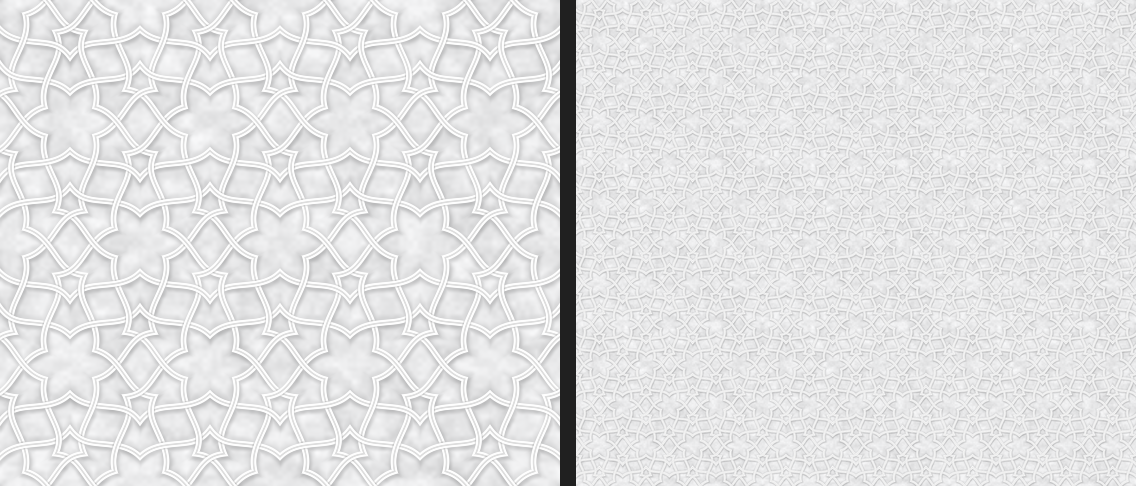
Left, the tile; right, the same tile 3 across and 3 down.
A Shadertoy shader for this pattern:

```glsl
// Pale interlaced strapwork: six-pointed stars on a hexagonal lattice, woven over mottled stone.
// One tanh curve, folded by the lattice's rotations and mirrors, traces every strand;
// distances to it give the double white lines, the weave and the soft shadows.

#define COLUMNS 4.0                     // repeats across
#define ROWS 2.0                        // repeats down, each with two staggered star rows
#define HALF_WIDTH 0.0205               // strand half width, in star spacings
#define GROOVE 0.0058                   // half width of the groove along a strand
#define SHADOW_OFFSET vec2(-0.006, 0.016)
#define SHADOW_REACH 0.055
#define DROP_DEPTH 0.09
#define AMBIENT_DEPTH 0.06
#define MOTTLE 0.15
#define MOTTLE_CELLS vec2(30.0, 28.0)
#define STONE vec3(0.916, 0.917, 0.921)
#define WHITE vec3(0.995)

const float SQRT3 = 1.7320508;
const float SECTOR = 1.0471976;
const float STEEPEST = 1.4;                    // strand slope where it bends over
const vec2 BEND = vec2(0.395, -0.083);
const vec2 STAR_CROSSING = vec2(0.3323, 0.0);
const vec2 CORNER_CROSSING = vec2(0.5, 0.197);

float hash(vec2 p) {
    vec3 v = fract(vec3(p.xyx) * 0.1031);
    v += dot(v, v.yzx + 33.33);
    return fract((v.x + v.y) * v.z);
}

// Value noise that wraps after a whole number of cells
float wrapNoise(vec2 p, vec2 period) {
    vec2 i = floor(p), f = fract(p);
    f = f * f * (3.0 - 2.0 * f);
    vec2 lo = mod(i, period), hi = mod(i + 1.0, period);
    return mix(mix(hash(lo), hash(vec2(hi.x, lo.y)), f.x),
               mix(hash(vec2(lo.x, hi.y)), hash(hi), f.x), f.y);
}

float stoneNoise(vec2 uv) {
    float sum = 0.0, weight = 0.5;
    vec2 cells = MOTTLE_CELLS;
    for (int i = 0; i < 3; i++) {
        sum += weight * wrapNoise(uv * cells, cells);
        cells *= 2.0;
        weight *= 0.75;
    }
    return sum / 1.156;
}

// Distance to the strand from a star's notch to a small corner, tighter past the bend
float strandCurve(vec2 q) {
    float span = q.x < BEND.x ? 0.15 : 0.11;
    float t = tanh((q.x - BEND.x) / span);
    float slope = STEEPEST * (1.0 - t * t);
    return abs(q.y - BEND.y + STEEPEST * span * t) / sqrt(1.0 + slope * slope);
}

// The same strand joined with its half turn about the midpoint between two stars
float strandPair(vec2 q) {
    return min(strandCurve(q), strandCurve(vec2(1.0 - q.x, -q.y)));
}

// Rotate into the sector of the nearest star, its neighbour on the +x axis
vec2 toSector(vec2 p) {
    vec2 r = vec2(1.0, SQRT3);
    vec2 a = mod(p + 0.5 * r, r) - 0.5 * r;
    vec2 b = mod(p, r) - 0.5 * r;
    vec2 g = dot(a, a) < dot(b, b) ? a : b;
    float turn = floor(atan(g.y, g.x) / SECTOR + 0.5) * SECTOR;
    float c = cos(turn), s = sin(turn);
    return vec2(c * g.x + s * g.y, c * g.y - s * g.x);
}

// Distances to the strands on top (x) and below (y)
vec2 weave(vec2 p) {
    vec2 q = toSector(p);
    vec2 d = vec2(strandPair(q), strandPair(vec2(q.x, -q.y)));
    float toStar = distance(q, STAR_CROSSING);
    float toCorner = distance(vec2(q.x, abs(q.y)), CORNER_CROSSING);
    return toStar < toCorner ? d : d.yx;
}

float edgeDistance(vec2 p) {
    vec2 d = weave(p);
    return min(d.x, d.y) - HALF_WIDTH;
}

// White band with a grey groove
vec3 strandColor(float d, float px) {
    float groove = 1.0 - smoothstep(GROOVE - 0.5 * px, GROOVE + 0.5 * px, d);
    return WHITE - 0.13 * groove;
}

float coverage(float d, float px) {
    return 1.0 - smoothstep(HALF_WIDTH - 0.6 * px, HALF_WIDTH + 0.6 * px, d);
}

void mainImage(out vec4 fragColor, in vec2 fragCoord) {
    vec2 uv = fragCoord / iResolution.xy;
    vec2 p = uv * vec2(COLUMNS, ROWS * SQRT3);
    float px = COLUMNS / iResolution.x;
    vec2 d = weave(p);

    // Stone ground with contact shade and a drop shadow
    vec3 color = STONE + MOTTLE * (stoneNoise(uv) - 0.5);
    float edge = min(d.x, d.y) - HALF_WIDTH;
    color -= AMBIENT_DEPTH * (1.0 - smoothstep(0.0, SHADOW_REACH, edge));
    float drop = edgeDistance(p + SHADOW_OFFSET);
    color -= DROP_DEPTH * (1.0 - smoothstep(-0.012, 0.028, drop));

    // Lower strand, darkened beside the crossing, then the upper strand
    float crossingShade = 1.0 - smoothstep(HALF_WIDTH, 1.7 * HALF_WIDTH, d.x);
    vec3 lower = strandColor(d.y, px) - 0.13 * crossingShade;
    color = mix(color, lower, coverage(d.y, px));
    color = mix(color, strandColor(d.x, px), coverage(d.x, px));

    fragColor = vec4(clamp(color, 0.0, 1.0), 1.0);
}
```
